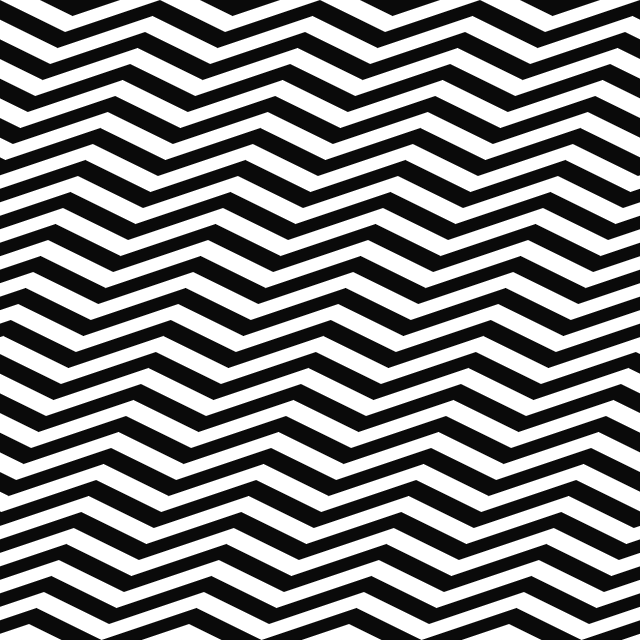
This pattern is drawn by a WebGL 1 fragment shader. Its source:

```glsl
precision highp float;
// Slanted black and white chevron stripes, 4 zigzags across and 20 stripe pairs down.

uniform vec2 u_resolution;

const float COLUMNS = 4.0;
const float ROWS = 20.0;
const float SHEAR = 0.4663; // tangent of 25 degrees

void main() {
    vec2 uv = gl_FragCoord.xy / u_resolution;
    float depth = 1.0 - uv.y;

    // Sheared triangle wave: 0 at the peaks, 1 at the troughs
    float phase = fract((uv.x + SHEAR * depth) * COLUMNS + 0.5) - 0.5;
    float zigzag = 2.0 * abs(phase);

    // Each trough drops by exactly one stripe pair
    float row = depth * ROWS - zigzag;

    // Signed distance to the stripe edge, positive in the white
    float slope = 2.0 * COLUMNS * (phase < 0.0 ? -1.0 : 1.0);
    vec2 gradient = vec2(-slope, ROWS - slope * SHEAR);
    float edge = (abs(fract(row + 0.25) - 0.5) - 0.25) / length(gradient);

    // One pixel of smoothing along the edges
    float white = clamp(edge * u_resolution.y + 0.5, 0.0, 1.0);
    gl_FragColor = vec4(mix(vec3(0.04), vec3(1.0), white), 1.0);
}
```
